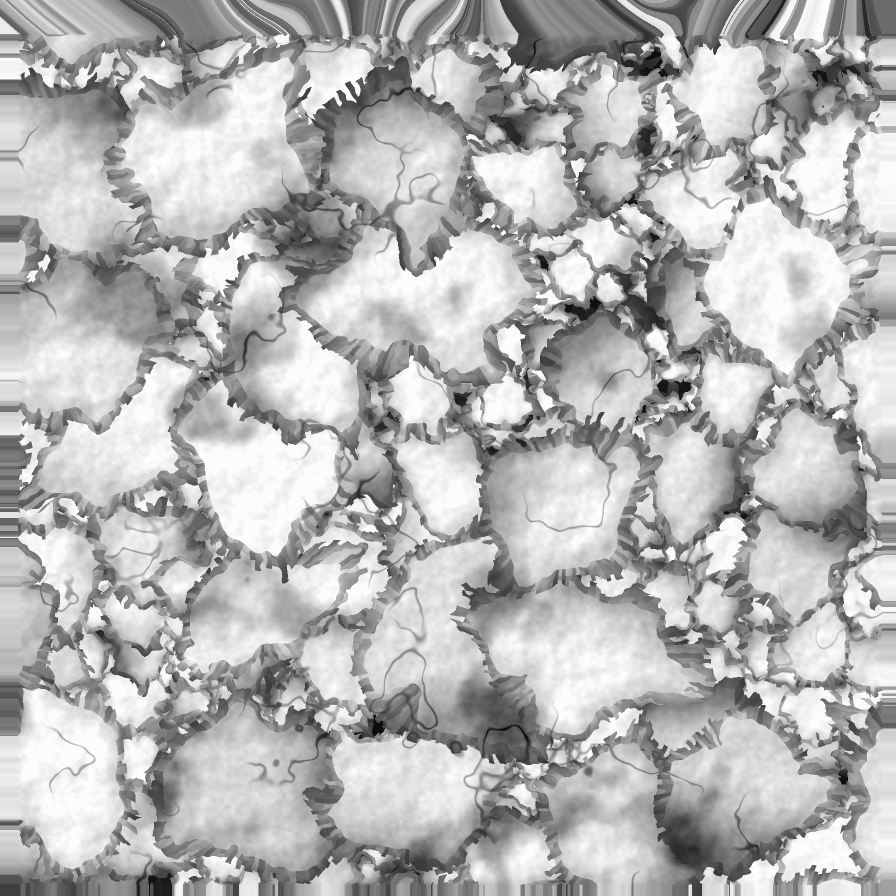
This texture map is drawn by a Shadertoy shader. Its source:

```glsl
float hash(vec2 p) {
    vec3 q = fract(p.xyx * 0.1031);
    q += dot(q, q.yzx + 33.33);
    return fract((q.x + q.y) * q.z);
}

float noise(vec2 p) {
    vec2 i = floor(p), f = fract(p);
    f = f * f * (3.0 - 2.0 * f);
    return mix(mix(hash(i), hash(i + vec2(1, 0)), f.x),
               mix(hash(i + vec2(0, 1)), hash(i + vec2(1, 1)), f.x), f.y);
}

float fbm(vec2 p) {
    float sum = 0.0, amp = 0.53;
    for (int i = 0; i < 4; i++) {
        sum += amp * noise(p);
        p = mat2(1.6, 1.2, -1.2, 1.6) * p + 7.3;
        amp *= 0.5;
    }
    return sum;
}

// Flat grey shards that fill the gaps
float shards(vec2 p) {
    vec2 cell = floor(p), id = cell;
    float nearest = 9.0;
    for (int y = -1; y <= 1; y++)
    for (int x = -1; x <= 1; x++) {
        vec2 c = cell + vec2(x, y);
        vec2 d = c + vec2(hash(c + 40.0), hash(c + 90.0)) - p;
        if (dot(d, d) < nearest) {
            nearest = dot(d, d);
            id = c;
        }
    }
    return hash(id + 17.0);
}

// Irregular convex outline with six jittered sides
float polygon(vec2 p, float radius, vec2 id) {
    float d = -1.0;
    for (int k = 0; k < 6; k++) {
        vec2 seed = id + float(k) * 5.7;
        float a = float(k) * 1.047 + (hash(seed + 3.0) - 0.5) * 0.7;
        d = max(d, dot(p, vec2(cos(a), sin(a))) - radius * (0.7 + 0.4 * hash(seed + 8.0)));
    }
    return d;
}

// Paints one stone and its streaked fringe over the tone below
float paintStone(float below, vec2 p, float radius, vec2 id, float surface) {
    float turn = 6.283 * hash(id + 11.0), stretch = mix(0.8, 1.25, hash(id + 23.0));
    vec2 q = mat2(cos(turn), sin(turn), -sin(turn), cos(turn)) * p;
    q *= vec2(stretch, 1.0 / stretch);

    float d = polygon(q, radius, id);
    d += (noise(p * 2.3 / radius + id * 3.1) - 0.5) * 0.4 * radius;
    d += (noise(p * 95.0 + id) - 0.5) * 0.009;

    float band = 0.004 + 0.14 * radius;
    if (d > band * 1.3) return below;

    // Shading falls off towards one side and near the rim
    float dull = hash(id + 31.0);
    float side = smoothstep(-0.1, 1.1, q.x / radius);
    float rim = smoothstep(-0.35 * radius, 0.0, d);
    float tone = surface - 0.16 * dull * dull - 0.42 * side * dull - 0.14 * rim * hash(id + 37.0);
    if (d < 0.0) return tone;

    // Narrow streaks run outwards from the rim
    float streak = floor(atan(q.y, q.x) * radius / 0.0055 + 0.8 * noise(p * 130.0));
    float shade = hash(id + vec2(streak, 51.0));
    if (d > band * (0.6 + 0.7 * hash(id + vec2(streak, 77.0)))) return below;
    float t = d / band;
    float piece = hash(vec2(streak, floor(t * 1.6 + shade)) + id);
    return mix(tone, 0.2, clamp(0.08 + 0.45 * shade + 0.25 * t + 0.3 * (piece - 0.4), 0.0, 1.0));
}

float rubble(vec2 p) {
    // The margins repeat the outermost tones as long streaks
    float top = max(p.y - 0.962, 0.0);
    p.x += top * 3.0 * (noise(vec2(p.x * 14.0, 2.0)) - 0.5);
    p = clamp(p, vec2(0.02, 0.012), vec2(0.985, 0.962));

    // Stone surface: relief, dirt pockets and broken cracks
    float relief = fbm(p * 34.0) - fbm(p * 34.0 + vec2(0.22, -0.18));
    float ridge = abs(fbm(p * 11.0 + 5.0) - 0.5);
    float crack = (1.0 - smoothstep(0.0, 0.016, ridge)) * smoothstep(0.45, 0.65, noise(p * 13.0 + 60.0));
    float pocket = smoothstep(0.6, 0.78, fbm(p * 9.0 + 31.0));
    float surface = 0.98 + 0.32 * relief - 0.32 * crack - 0.3 * pocket;
    surface += 0.05 * (noise(p * 230.0) - 0.5);

    float gap = 0.05 + 0.35 * shards(p * 75.0) * noise(p * 24.0 + 9.0);
    float tone = gap + 0.4 * smoothstep(0.45, 0.8, noise(p * 17.0 + 80.0));

    // Four sizes, small below large; the largest gather at lower left
    for (int layer = 0; layer < 4; layer++) {
        float count = 30.0 * pow(0.56, float(layer));
        vec2 cell = floor(p * count);
        for (int y = -1; y <= 1; y++)
        for (int x = -1; x <= 1; x++) {
            vec2 c = cell + vec2(x, y);
            vec2 id = c + float(layer) * 113.0 + 200.0;
            vec2 jitter = 0.25 + 0.5 * vec2(hash(id + 2.0), hash(id + 6.0));
            vec2 center = (c + jitter) / count;
            float radius = (0.4 + 0.17 * hash(id + 14.0)) / count;
            float chance = 0.68;
            if (layer == 3) chance = 0.97 - 0.8 * smoothstep(0.7, 1.5, center.x + center.y);
            vec2 local = p - center;
            if (hash(id + 19.0) < chance && length(local) < 2.1 * radius)
                tone = paintStone(tone, local, radius, id, surface);
        }
    }
    return clamp(tone, 0.03, 0.99);
}

void mainImage(out vec4 fragColor, in vec2 fragCoord) {
    // Four samples smooth the edges
    float tone = 0.0;
    for (int i = 0; i < 4; i++) {
        vec2 shift = vec2(i % 2, i / 2) * 0.5 - 0.25;
        tone += 0.25 * rubble((fragCoord + shift) / iResolution.xy);
    }
    fragColor = vec4(vec3(tone), 1.0);
}
```
